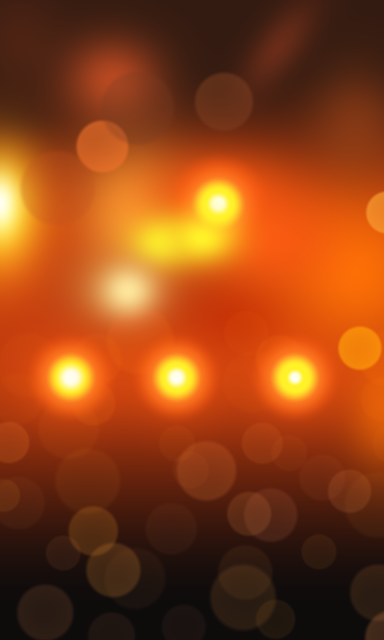
Reproduce this background procedurally as a Shadertoy shader.

```glsl
// Warm out-of-focus lights: a dark-to-ember vertical gradient, soft elliptical
// glows, hot lamps with layered halos, and translucent bokeh discs that are
// scattered over a jittered grid. Lengths are in units of canvas height.

// Palette
const vec3 NIGHT = vec3(0.055, 0.045, 0.045);
const vec3 UMBER = vec3(0.20, 0.105, 0.065);
const vec3 EMBER = vec3(0.73, 0.22, 0.05);
const vec3 CRIMSON = vec3(0.74, 0.15, 0.01);
const vec3 FLAME = vec3(1.00, 0.36, 0.07);
const vec3 ORANGE = vec3(1.00, 0.45, 0.02);
const vec3 AMBER = vec3(0.98, 0.62, 0.20);
const vec3 YELLOW = vec3(1.00, 0.95, 0.16);
const vec3 CREAM = vec3(1.00, 0.93, 0.64);
const vec3 WHITE = vec3(1.00, 1.00, 0.94);

// Lamp row
const int LAMP_COUNT = 3;
const vec2 LAMP_START = vec2(0.111, 0.410);
const float LAMP_STEP = 0.155;
const float LAMP_STRETCH = 0.010;

// Bokeh scatter
const vec2 GRID = vec2(6.0, 7.0);
const vec2 SCATTER_AREA = vec2(0.62, 0.50);
const float MIN_RADIUS = 0.026;
const float MAX_RADIUS = 0.056;
const float DISC_STRENGTH = 0.19;

vec3 hash3(vec2 cell) {
    vec3 h = fract(cell.xyx * vec3(0.1031, 0.1030, 0.0973));
    h += dot(h, h.yxz + 33.33);
    return fract((h.xxy + h.yzz) * h.zyx);
}

// Gaussian ellipse blended over the colour below
vec3 glow(vec3 base, vec2 p, vec2 center, vec2 size, vec3 tint, float amount) {
    vec2 q = (p - center) / size;
    return mix(base, tint, amount * exp(-dot(q, q)));
}

// Flat disc with a soft edge and a slightly brighter rim
float disc(vec2 p, vec2 center, float radius) {
    float d = length(p - center) / radius;
    return (1.0 - smoothstep(0.87, 1.05, d)) * (0.82 + 0.18 * d * d);
}

// Red halo, yellow body, white core
vec3 lamp(vec3 base, vec2 p, vec2 center, float halo, float body, float core) {
    float d = length(p - center);
    vec3 c = mix(base, FLAME, 0.92 * (1.0 - smoothstep(0.45 * halo, halo, d)));
    c = mix(c, AMBER, 0.75 * exp(-pow(d / (body * 1.25), 4.0)));
    c = mix(c, YELLOW, 1.0 - smoothstep(0.55 * body, 1.15 * body, d));
    return mix(c, WHITE, 1.0 - smoothstep(0.45 * core, 1.6 * core, d));
}

vec3 backdrop(vec2 p) {
    vec3 c = mix(NIGHT, EMBER, smoothstep(0.05, 0.45, p.y));
    c = mix(c, UMBER, smoothstep(0.63, 0.90, p.y));

    // Dim smoke and embers along the top
    c = glow(c, p, vec2(0.03, 0.935), vec2(0.07, 0.08), vec3(0.34, 0.15, 0.08), 0.7);
    c = glow(c, p, vec2(0.02, 0.82), vec2(0.08, 0.04), UMBER, 0.7);
    c = glow(c, p, vec2(0.176, 0.875), vec2(0.075, 0.065), vec3(0.80, 0.31, 0.14), 0.85);
    vec2 tilted = p - vec2(0.435, 0.925);
    tilted = mat2(0.8, 0.6, -0.6, 0.8) * tilted;
    c = glow(c, tilted, vec2(0.0), vec2(0.035, 0.085), vec3(0.50, 0.20, 0.11), 0.7);
    c = glow(c, p, vec2(0.555, 0.80), vec2(0.07, 0.09), vec3(0.56, 0.24, 0.09), 0.75);

    // Broad fire through the centre and right
    c = glow(c, p, vec2(0.38, 0.505), vec2(0.10, 0.055), CRIMSON, 0.75);
    c = glow(c, p, vec2(0.555, 0.575), vec2(0.125, 0.12), ORANGE, 0.95);
    c = glow(c, p, vec2(0.60, 0.36), vec2(0.055, 0.09), ORANGE, 0.65);
    c = glow(c, p, vec2(0.42, 0.625), vec2(0.10, 0.075), FLAME, 0.85);
    c = glow(c, p, vec2(0.205, 0.665), vec2(0.085, 0.105), AMBER, 0.90);
    return c;
}

vec3 brightLights(vec3 c, vec2 p) {
    // Large light cut by the left side
    c = glow(c, p, vec2(0.0, 0.655), vec2(0.080, 0.115), FLAME, 0.9);
    c = glow(c, p, vec2(0.0, 0.675), vec2(0.058, 0.085), YELLOW, 1.0);
    c = glow(c, p, vec2(0.0, 0.682), vec2(0.026, 0.042), WHITE, 1.0);

    // Upper lamp, its yellow trail and the pale patch below it
    c = glow(c, p, vec2(0.345, 0.69), vec2(0.105, 0.070), FLAME, 0.95);
    c = lamp(c, p, vec2(0.341, 0.681), 0.085, 0.039, 0.013);
    c = glow(c, p, vec2(0.315, 0.628), vec2(0.056, 0.040), YELLOW, 1.0);
    c = glow(c, p, vec2(0.247, 0.619), vec2(0.045, 0.038), YELLOW, 0.95);
    c = glow(c, p, vec2(0.185, 0.545), vec2(0.075, 0.060), vec3(0.82, 0.54, 0.25), 0.7);
    c = glow(c, p, vec2(0.200, 0.545), vec2(0.043, 0.040), CREAM, 0.95);

    // Row of lamps with widening gaps
    for (int i = 0; i < LAMP_COUNT; i++) {
        float n = float(i);
        vec2 center = LAMP_START + vec2(n * (LAMP_STEP + LAMP_STRETCH * n), 0.0);
        c = glow(c, p, center, vec2(0.085, 0.075), FLAME, 0.6);
        c = lamp(c, p, center, 0.074, 0.036, 0.016 - 0.0035 * n);
    }
    return c;
}

vec3 bokeh(vec3 c, vec2 p) {
    // Accent discs above the scattered band
    c = mix(c, vec3(0.95, 0.45, 0.17), 0.65 * disc(p, vec2(0.160, 0.771), 0.042));
    c = mix(c, vec3(0.50, 0.25, 0.13), 0.55 * disc(p, vec2(0.350, 0.841), 0.047));
    c = mix(c, vec3(0.48, 0.23, 0.13), 0.35 * disc(p, vec2(0.215, 0.831), 0.059));
    c = mix(c, vec3(0.75, 0.32, 0.12), 0.30 * disc(p, vec2(0.090, 0.706), 0.060));
    c = mix(c, AMBER, 0.75 * disc(p, vec2(0.605, 0.668), 0.034));
    c = mix(c, vec3(1.0, 0.62, 0.04), 0.75 * disc(p, vec2(0.5625, 0.456), 0.035));

    // Scattered discs: rosy grey low down, warmer towards the lamps
    for (float row = 0.0; row < GRID.y; row++) {
        for (float column = 0.0; column < GRID.x; column++) {
            vec3 place = hash3(vec2(column, row) + 7.0);
            vec3 look = hash3(vec2(column, row) + 41.0);
            vec2 center = (vec2(column, row) + place.xy) / GRID * SCATTER_AREA;
            float radius = mix(MIN_RADIUS, MAX_RADIUS, place.z);
            vec3 tint = mix(vec3(0.85, 0.48, 0.38), vec3(0.88, 0.56, 0.16), look.x);
            tint = mix(tint, ORANGE, smoothstep(0.15, 0.45, center.y));
            float strength = DISC_STRENGTH * mix(0.35, 1.5, look.y * look.y);
            c = mix(c, max(c, tint), strength * disc(p, center, radius));
        }
    }
    return c;
}

void mainImage(out vec4 fragColor, in vec2 fragCoord) {
    vec2 p = fragCoord / iResolution.y;
    vec3 color = bokeh(brightLights(backdrop(p), p), p);
    fragColor = vec4(clamp(color, 0.0, 1.0), 1.0);
}
```
